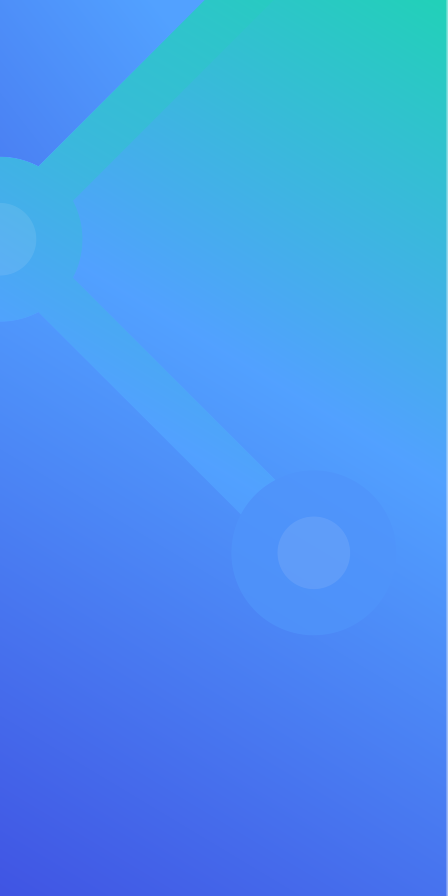
Give the GLSL for this background, as a Shadertoy shader.

```glsl
const vec3 INDIGO = vec3(0.25, 0.33, 0.89);
const vec3 SKY    = vec3(0.32, 0.63, 1.00);
const vec3 TEAL   = vec3(0.13, 0.82, 0.72);
const float SKY_TONE  = 1.30;
const float TEAL_TONE = 2.23;

// Three-stop colour ramp: indigo, sky, teal
vec3 ramp(float tone) {
    vec3 low = mix(INDIGO, SKY, clamp(tone / SKY_TONE, 0.0, 1.0));
    return mix(low, TEAL, clamp((tone - SKY_TONE) / (TEAL_TONE - SKY_TONE), 0.0, 1.0));
}

float circleDistance(vec2 p, vec2 center, float radius) {
    return length(p - center) - radius;
}

float segmentDistance(vec2 p, vec2 a, vec2 b, float halfWidth) {
    vec2 pa = p - a, ba = b - a;
    float h = clamp(dot(pa, ba) / dot(ba, ba), 0.0, 1.0);
    return length(pa - ba * h) - halfWidth;
}

float coverage(float signedDistance, float blur) {
    return 1.0 - smoothstep(-blur, blur, signedDistance);
}

void mainImage(out vec4 fragColor, in vec2 fragCoord) {
    vec2 p = fragCoord / iResolution.x;
    float blur = 0.6 / iResolution.x;

    vec2 leftNode  = vec2(0.0, 1.466);
    vec2 rightNode = vec2(0.7005, 0.766);
    vec2 bandEnd   = leftNode + vec2(0.9);
    float nodeRadius = 0.184;
    float coreRadius = 0.081;
    float bandHalfWidth = 0.0545;

    // Diagonal base gradient
    float baseTone = dot(p, vec2(0.5145, 0.8575));
    float tone = baseTone;

    // Darker corner on the far side of the rising band
    float side = dot(p - leftNode, vec2(0.7071, -0.7071));
    float cornerTone = 1.0 + dot(p - vec2(0.0, 2.0), vec2(0.9, 0.7));
    tone = mix(tone, min(cornerTone, SKY_TONE), coverage(side, blur));

    // Bands and left node lift the tone, fading towards the top
    float lift = mix(0.23, 0.08, smoothstep(1.45, 2.0, baseTone));
    float rising  = segmentDistance(p, leftNode, bandEnd, bandHalfWidth);
    float falling = segmentDistance(p, leftNode, rightNode, bandHalfWidth);
    float node    = circleDistance(p, leftNode, nodeRadius);
    float network = min(node, min(rising, falling));
    tone = mix(tone, baseTone + lift, coverage(network, blur));

    // Right node has a flatter gradient
    float flatTone = 1.06 + 0.25 * (baseTone - 1.0);
    tone = mix(tone, flatTone, coverage(circleDistance(p, rightNode, nodeRadius), blur));

    // Pale cores
    vec3 color = ramp(tone);
    float core = min(circleDistance(p, leftNode, coreRadius),
                     circleDistance(p, rightNode, coreRadius));
    color = mix(color, vec3(0.95), 0.10 * coverage(core, blur));

    // Thin pale rim along the right border
    color = mix(color, vec3(1.0), 0.45 * coverage(0.9965 - p.x, blur));

    fragColor = vec4(color, 1.0);
}
```
